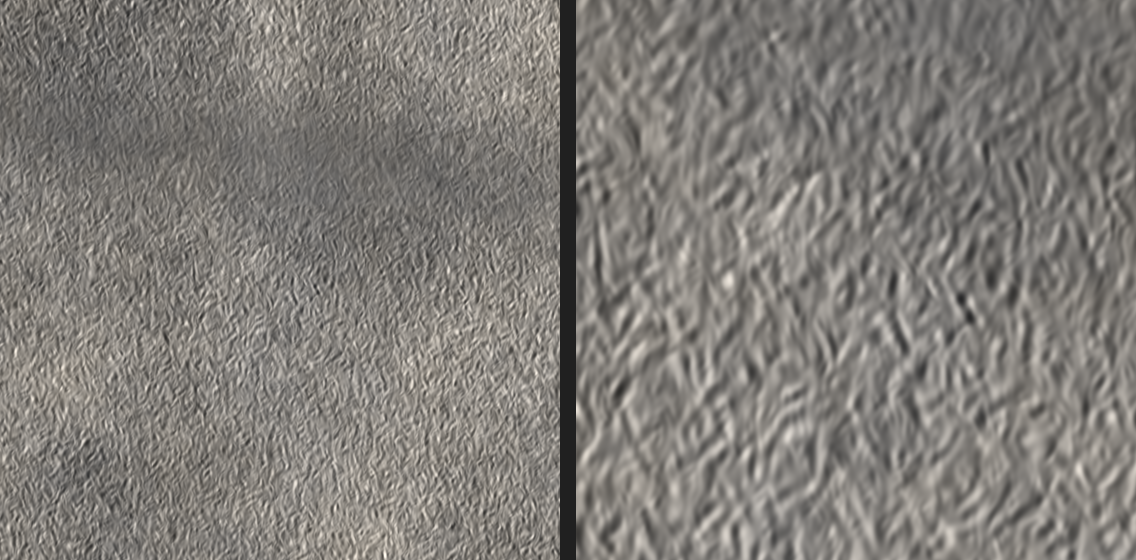
Left: the whole. Right: its middle third, enlarged.
This texture is drawn by a Shadertoy shader. Its source:

```glsl
// Short grey carpet pile: stubby, mostly upright fibres under uneven light.
// Fibres are cellular wave noise (one random wavelet per cell point); broad
// glows and a flattened dark band vary the light, contrast and warmth.

const vec3  MID_COLOR    = vec3(0.518, 0.502, 0.480);
const vec3  WARM_SHIFT   = vec3(0.009, 0.002, -0.010);
const float TONE_SPREAD  = 0.205;            // exponential step per unit of tone
const float TONE_BEND    = 0.07;             // deepens shadows, tames highlights
const vec2  FIBRE_CELLS  = vec2(80.0, 52.0); // wavelet cells across the canvas
const float FIBRE_FREQ   = 80.0;             // fibres across the canvas
const float FIBRE_LEAN   = -0.18;            // mean wave direction, radians
const float FIBRE_CURL   = 1.5;              // range of wave directions
const float FIBRE_GAIN   = 0.84;
const float FINE_SCALE   = 1.6;
const float FINE_GAIN    = 0.32;
const float MOTTLE_GAIN  = 0.50;
const float LIGHT_GAIN   = 1.28;
const float BAND_DEPTH   = 0.60;
const float BAND_FLATTEN = 0.52;             // loss of fibre contrast in the band

vec4 hash4(vec2 p) {
    vec4 q = fract(p.xyxy * vec4(0.1031, 0.1030, 0.0973, 0.1099));
    q += dot(q, q.wzxy + 33.33);
    return fract((q.xxyz + q.yzzw) * q.zywx);
}

// Smooth value noise in the range -1 to 1
float softNoise(vec2 p) {
    vec2 cell = floor(p), f = fract(p);
    f = f * f * (3.0 - 2.0 * f);
    float low  = mix(hash4(cell).x, hash4(cell + vec2(1, 0)).x, f.x);
    float high = mix(hash4(cell + vec2(0, 1)).x, hash4(cell + vec2(1, 1)).x, f.x);
    return 2.0 * mix(low, high, f.y) - 1.0;
}

// Sum of short waves scattered over cells, with roughly unit deviation
float fibres(vec2 uv, float scale, float seed) {
    vec2 cells = FIBRE_CELLS * scale;
    vec2 p = uv * cells;
    vec2 home = floor(p);
    float sum = 0.0;
    for (int y = -1; y <= 1; y++)
    for (int x = -1; x <= 1; x++)
    for (int k = 0; k < 2; k++) {
        vec2 cell = home + vec2(x, y);
        vec4 rnd = hash4(cell + seed + 57.0 * float(k));
        vec2 d = p - cell - rnd.xy;
        float angle = FIBRE_LEAN + FIBRE_CURL * (rnd.z - 0.5);
        float freq = FIBRE_FREQ * scale * mix(0.6, 1.3, fract(rnd.x * 7.0 + rnd.w));
        float wave = dot(d / cells, vec2(cos(angle), sin(angle))) * freq + rnd.w;
        sum += exp(-4.0 * dot(d, d)) * cos(6.2832 * wave);
    }
    return 1.6 * sum;
}

// Soft elliptical patch of light
float glow(vec2 uv, vec2 center, vec2 size) {
    vec2 d = (uv - center) / size;
    return exp(-dot(d, d));
}

void mainImage(out vec4 fragColor, in vec2 fragCoord) {
    vec2 uv = fragCoord / iResolution.xy;

    // Flattened dark band, sloping down to the right with a ragged edge
    float ragged = 0.03 * softNoise(uv * vec2(5.0, 7.0) + 11.0);
    float bandPos = (uv.y - 0.79 + 0.13 * uv.x + ragged) / 0.105;
    float band = exp(-bandPos * bandPos) * (1.0 - 0.3 * smoothstep(0.6, 1.0, uv.x));

    // Broad light and shade
    float light = -0.02 - BAND_DEPTH * band;
    light += 0.70 * glow(uv, vec2(0.48, 0.97), vec2(0.07, 0.20));
    light += 0.65 * glow(uv, vec2(0.96, 0.95), vec2(0.22, 0.13));
    light += 0.50 * glow(uv, vec2(0.14, 0.33), vec2(0.17, 0.10));
    light += 0.50 * glow(uv, vec2(0.82, 0.32), vec2(0.26, 0.20));
    light += 0.45 * glow(uv, vec2(0.62, 0.06), vec2(0.15, 0.13));
    light -= 0.50 * glow(uv, vec2(0.25, 0.12), vec2(0.19, 0.11));
    light -= 0.60 * glow(uv, vec2(0.14, 0.94), vec2(0.30, 0.14));
    light -= 0.55 * glow(uv, vec2(0.70, 0.56), vec2(0.14, 0.08));
    light -= 0.35 * glow(uv, vec2(0.02, 0.47), vec2(0.16, 0.08));
    light += 0.20 * softNoise(uv * vec2(7.0, 11.0) + 3.0);
    light += 0.16 * softNoise(uv * vec2(19.0, 22.0) + 53.0);
    light *= LIGHT_GAIN;

    // Pile: curled fibres, fine strands and clumps
    vec2 bend = vec2(softNoise(uv * 42.0), softNoise(uv * 42.0 + 71.0));
    vec2 bent = uv + 0.0018 * bend;
    float pile = FIBRE_GAIN * fibres(bent, 1.0, 5.0);
    pile += FINE_GAIN * fibres(bent, FINE_SCALE, 131.0);
    pile += MOTTLE_GAIN * softNoise(uv * vec2(68.0, 46.0) + 19.0);
    float contrast = 1.0 - BAND_FLATTEN * band + 0.10 * softNoise(uv * 6.0 + 41.0);

    // Tone and gentle warm and cool drift
    float tone = light + pile * contrast;
    tone -= TONE_BEND * tone * tone;
    float warmth = 0.5 * light + 0.45 * softNoise(uv * vec2(9.0, 6.0) + 23.0)
                 + 0.35 * softNoise(uv * 45.0 + 87.0)
                 - 0.6 * glow(uv, vec2(0.52, 0.40), vec2(0.10, 0.30));
    vec3 color = MID_COLOR * exp(TONE_SPREAD * tone) + WARM_SHIFT * warmth;
    fragColor = vec4(clamp(color, 0.0, 1.0), 1.0);
}
```
